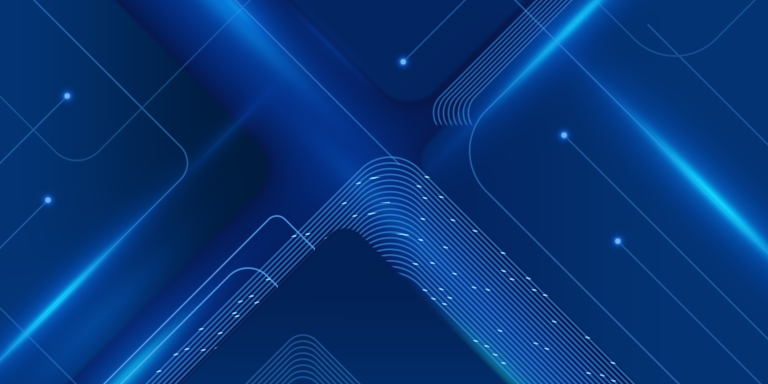
Give the GLSL for this background, as a Shadertoy shader.

```glsl
// Crossing diagonal bands between dark blue panels, with light streaks and nested rounded lines.

// Lengths are in canvas heights: x runs 0..2, y runs 0..1 upwards.
const vec3 BAND = vec3(0.01, 0.13, 0.40);
const vec3 SHADOW = vec3(0.03, 0.07, 0.24);
const vec3 PANEL_DARK = vec3(0.00, 0.11, 0.25);
const vec3 PANEL_MID = vec3(0.01, 0.145, 0.38);
const vec3 PANEL_LIGHT = vec3(0.01, 0.20, 0.45);
const vec3 BLUE = vec3(0.02, 0.34, 0.88);
const vec3 CYAN = vec3(0.04, 0.84, 1.00);
const vec3 LINE = vec3(0.25, 0.58, 0.88);
const vec3 SPARK = vec3(0.60, 0.88, 1.00);

const vec2 RISE = vec2(0.7071, 0.7071);
const vec2 FALL = vec2(0.7071, -0.7071);
const vec2 LEFT = vec2(-1, 0), RIGHT = vec2(1, 0), UP = vec2(0, 1), DOWN = vec2(0, -1);

const float LINE_WIDTH = 0.0012;
const float SHADOW_WIDTH = 0.045;
const float SPARK_CELL = 0.022;
const float SPARK_CHANCE = 0.10;

// Thin lines that start in a glowing dot: start point, direction.
const vec4 TRAILS[5] = vec4[5](
    vec4(0.175, 0.750, -RISE), vec4(0.125, 0.479, -RISE), vec4(1.050, 0.839, RISE),
    vec4(1.469, 0.648, FALL), vec4(1.609, 0.372, FALL));

float hash(vec2 p) { return fract(sin(dot(p, vec2(12.9898, 78.233))) * 43758.5453); }

float cross2(vec2 a, vec2 b) { return a.x * b.y - a.y * b.x; }

// Signed distance to a right-angled wedge opening along dir, with a rounded tip.
float wedge(vec2 p, vec2 apex, vec2 dir, float radius) {
    vec2 q = p - apex;
    float along = dot(q, dir), side = abs(cross2(q, dir));
    vec2 e = vec2(side - along, -side - along) * 0.7071 + radius;
    return length(max(e, 0.0)) + min(max(e.x, e.y), 0.0) - radius;
}

// Antialiased coverage of a thin line at distance d.
float stroke(float d) { return 1.0 - smoothstep(0.0, LINE_WIDTH + 1.2 / iResolution.y, abs(d)); }

// Distance to a ray.
float ray(vec2 p, vec2 start, vec2 dir) {
    vec2 q = p - start;
    return length(q - dir * max(dot(q, dir), 0.0));
}

// Soft elongated light: blue halo with a cyan heart.
void streak(inout vec3 col, vec2 p, vec2 centre, vec2 dir, float len, float width, float power) {
    float a = dot(p - centre, dir) / len, b = cross2(p - centre, dir) / width;
    float s = power * exp(-a * a) * (0.6 * exp(-b * b) + 0.4 * exp(-14.0 * b * b));
    col = mix(col, mix(BLUE, CYAN, s * s), s);
}

// Filled panel with a dark shadow around its edge.
void panel(inout vec3 col, float d, vec3 fill) {
    col = mix(col, SHADOW, 0.65 * exp(-max(d, 0.0) / SHADOW_WIDTH));
    col = mix(col, fill, 1.0 - smoothstep(-0.012, 0.004, d));
}

// Nested wedge outlines, each shifted along dir; sparks sit on some of them.
vec2 nest(vec2 p, vec2 apex, vec2 dir, float radius, int count, float gap) {
    vec2 ink = vec2(0);
    for (int i = 0; i < count; i++) {
        float k = float(i);
        float d = wedge(p, apex + dir * gap * k, dir, radius);
        float cell = p.y / SPARK_CELL + 0.37 * k;
        float lit = step(1.0 - SPARK_CHANCE, hash(vec2(k + sign(p.x - apex.x) * 31.0, floor(cell))));
        float dotDist = length(vec2(d, (fract(cell) - 0.5) * SPARK_CELL * 1.4));
        ink = max(ink, vec2(stroke(d), lit * (1.0 - smoothstep(0.002, 0.006, dotDist))));
    }
    return ink;
}

void mainImage(out vec4 fragColor, in vec2 fragCoord) {
    vec2 p = fragCoord / iResolution.y;
    p.x += 1.0 - 0.5 * iResolution.x / iResolution.y;

    // Bands and the wide lights inside them
    vec3 col = BAND;
    streak(col, p, vec2(0.57, 1.00), FALL, 0.44, 0.13, 0.75);
    streak(col, p, vec2(1.04, 0.42), FALL, 0.38, 0.13, 0.50);
    streak(col, p, vec2(1.31, 0.02), FALL, 0.34, 0.13, 1.00);
    streak(col, p, vec2(0.33, 0.02), RISE, 0.30, 0.09, 0.95);

    // Four panels
    float floorDist = wedge(p, vec2(0.898, 0.43), DOWN, 0.06);
    panel(col, wedge(p, vec2(1.065, 0.69), UP, 0.10), PANEL_MID);
    panel(col, wedge(p, vec2(0.742, 0.5625), LEFT, 0.10),
          mix(PANEL_LIGHT, PANEL_DARK, smoothstep(0.0, 0.65, p.x)));
    panel(col, wedge(p, vec2(1.065, 0.583), RIGHT, 0.07),
          mix(PANEL_MID, PANEL_LIGHT, smoothstep(1.1, 1.8, p.x)));
    panel(col, floorDist, mix(PANEL_LIGHT, PANEL_MID * 0.88, smoothstep(-0.2, 0.3, p.y)));

    // Light streaks over the panels
    streak(col, p, vec2(0.25, 0.16), RISE, 0.28, 0.15, 0.40);
    streak(col, p, vec2(0.143, 0.206), RISE, 0.34, 0.045, 1.00);
    streak(col, p, vec2(1.492, 0.935), RISE, 0.38, 0.060, 0.95);
    streak(col, p, vec2(1.862, 0.484), FALL, 0.42, 0.070, 1.00);
    streak(col, p, vec2(0.610, 0.985), FALL, 0.12, 0.050, 0.70);
    streak(col, p, vec2(0.860, 0.880), FALL, 0.15, 0.025, 0.30);
    streak(col, p, vec2(0.600, 0.660), RISE, 0.15, 0.025, 0.30);

    // Nested line groups
    vec2 arch = nest(p, vec2(1.016, 0.635), DOWN, 0.107, 21, 0.0150) * smoothstep(-0.004, 0.004, floorDist);
    vec2 hook = nest(p, vec2(1.104, 0.706), RIGHT, 0.06, 8, 0.013) * smoothstep(0.670, 0.680, p.y);
    vec2 peak = nest(p, vec2(0.789, 0.148), DOWN, 0.05, 8, 0.0156);
    col = mix(col, LINE, max(0.65 * arch.x, max(0.55 * hook.x, 0.4 * peak.x)));
    col = mix(col, SPARK, 0.8 * arch.y);

    // Single rounded outlines
    float thin = stroke(wedge(p, vec2(0.513, 0.5755), LEFT, 0.06));
    thin = max(thin, stroke(wedge(p, vec2(1.161, 0.607), RIGHT, 0.15)));
    thin = max(thin, 0.6 * stroke(wedge(p, vec2(0.200, 0.549), UP, 0.08)));
    thin = max(thin, 0.6 * stroke(wedge(p, vec2(1.758, 0.792), UP, 0.15)));
    float bright = stroke(wedge(p, vec2(0.721, 0.450), DOWN, 0.03)) * step(p.x, 0.820);
    bright = max(bright, stroke(wedge(p, vec2(0.646, 0.331), DOWN, 0.07)) * step(p.x, 0.724));

    // Straight lines and dotted trails
    thin = max(thin, stroke(ray(p, vec2(1.04, 0.572), -FALL)));
    thin = max(thin, stroke(ray(p, vec2(1.341, 1.0), FALL)));
    thin = max(thin, 0.7 * stroke(ray(p, vec2(1.688, 0.935), FALL)));
    thin = max(thin, 0.7 * stroke(ray(p, vec2(0.0, 0.198), FALL)));
    float beads = 0.0;
    for (int i = 0; i < 5; i++) {
        thin = max(thin, 0.8 * stroke(ray(p, TRAILS[i].xy, TRAILS[i].zw)));
        float r = length(p - TRAILS[i].xy);
        beads += 0.8 * exp(-r * r / 0.00022) + 0.7 * exp(-r * r / 0.00004);
    }
    col = mix(col, LINE, 0.5 * thin);
    col = mix(col, mix(BLUE, SPARK, 0.6), 0.8 * bright);
    col = mix(col, mix(BLUE, SPARK, min(beads * beads, 1.0) * 0.7), min(beads, 1.0));

    fragColor = vec4(col, 1.0);
}
```
